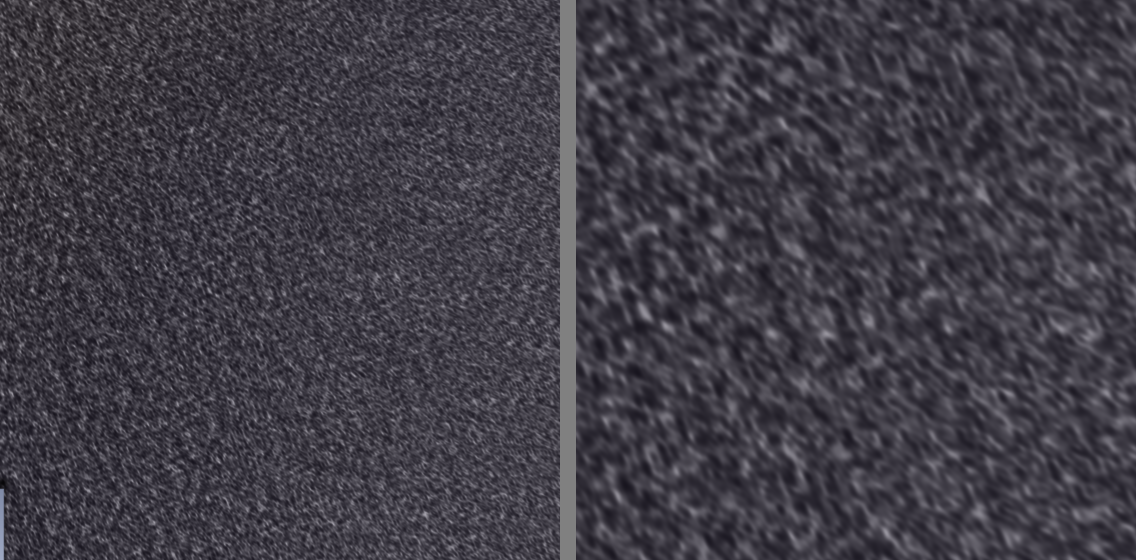
Left: the whole. Right: its middle third, enlarged.
Give the GLSL for this texture, as a WebGL 2 fragment shader.

```glsl
#version 300 es
precision highp float;

uniform vec2 u_resolution;
out vec4 fragColor;

const float COARSE_FREQ = 215.0;
const float FINE_FREQ = 320.0;
const float COARSE_STEP = 0.0016;
const float FINE_STEP = 0.0013;

float hash(vec2 p) {
    return fract(sin(dot(p, vec2(127.1, 311.7))) * 43758.5453);
}

float valueNoise(vec2 p) {
    vec2 cell = floor(p);
    vec2 f = fract(p);
    f = f * f * (3.0 - 2.0 * f);
    float low = mix(hash(cell), hash(cell + vec2(1.0, 0.0)), f.x);
    float high = mix(hash(cell + vec2(0.0, 1.0)), hash(cell + vec2(1.0, 1.0)), f.x);
    return mix(low, high, f.y);
}

vec2 rotate(vec2 p, float angle) {
    float c = cos(angle);
    float s = sin(angle);
    return vec2(c * p.x - s * p.y, s * p.x + c * p.y);
}

// Grain direction falls to the right, steeper toward the lower left
vec2 grainDirection(vec2 uv) {
    float wander = valueNoise(uv * 5.0 + 3.0) - 0.5;
    float angle = 1.15 - 0.45 * uv.x - 0.2 * uv.y + 0.2 * wander;
    return vec2(cos(angle), -sin(angle));
}

// Fine noise smeared along a direction, centred on zero
float streakedGrain(vec2 uv, vec2 direction, float freq, float stepSize, float turn) {
    float sum = 0.0;
    float total = 0.0;
    for (int i = -3; i <= 3; i++) {
        float t = float(i);
        float weight = exp(-t * t / 5.0);
        vec2 p = uv + direction * t * stepSize;
        sum += weight * valueNoise(rotate(p, turn) * freq + 17.0);
        total += weight;
    }
    return sum / total - 0.5;
}

// Broad light growing toward the right and the bottom
float baseTone(vec2 uv) {
    float light = smoothstep(0.1, 1.05, 0.85 * uv.x + 0.3 * (1.0 - uv.y));
    vec2 fromCorner = uv - vec2(0.0, 1.0);
    float corner = exp(-18.0 * dot(fromCorner, fromCorner));
    float drift = valueNoise(uv * 4.0 + 9.0) - 0.5;
    return mix(0.206, 0.257, light) + 0.02 * corner + 0.006 * drift;
}

// Slow shift between a violet and a brownish grey
vec3 tintOffset(vec2 uv) {
    float blotch = valueNoise(uv * 9.0 + 31.0) - 0.5;
    float warm = smoothstep(0.9, 0.1, uv.x + 1.0 - uv.y) + 0.3 * blotch;
    return mix(vec3(0.011, 0.0, 0.038), vec3(0.016, 0.0, 0.022), clamp(warm, 0.0, 1.0));
}

float boxDistance(vec2 p, vec2 halfSize) {
    vec2 d = abs(p) - halfSize;
    return length(max(d, 0.0)) + min(max(d.x, d.y), 0.0);
}

// Pale strip on the lower left edge with a dark notch above it
vec3 addEdgeStrip(vec3 color, vec2 uv, float pixel) {
    vec2 fromNotch = (uv - vec2(0.004, 0.137)) / vec2(0.01, 0.008);
    float notch = exp(-dot(fromNotch, fromNotch));
    float strip = boxDistance(uv, vec2(0.007, 0.127));
    float shade = smoothstep(0.007, 0.0, strip);
    color *= (1.0 - 0.8 * notch) * (1.0 - 0.4 * shade);
    vec3 pale = mix(vec3(0.62, 0.66, 0.76), vec3(0.50, 0.54, 0.65), uv.y / 0.127);
    return mix(color, pale, smoothstep(pixel, -pixel, strip));
}

void main() {
    float side = min(u_resolution.x, u_resolution.y);
    vec2 uv = gl_FragCoord.xy / side;

    // Two grain sizes overlap into soft flecks with crisp cores
    vec2 direction = grainDirection(uv);
    float coarse = streakedGrain(uv, direction, COARSE_FREQ, COARSE_STEP, 0.35);
    float fine = streakedGrain(uv, direction, FINE_FREQ, FINE_STEP, 1.2);
    float grain = 0.72 * coarse + 0.85 * fine;
    float contrast = mix(1.8, 1.4, smoothstep(0.0, 1.0, uv.x));

    float tone = baseTone(uv) * exp(contrast * grain);
    vec3 color = vec3(tone) + tintOffset(uv);
    color = addEdgeStrip(color, uv, 1.0 / side);

    fragColor = vec4(color, 1.0);
}
```
